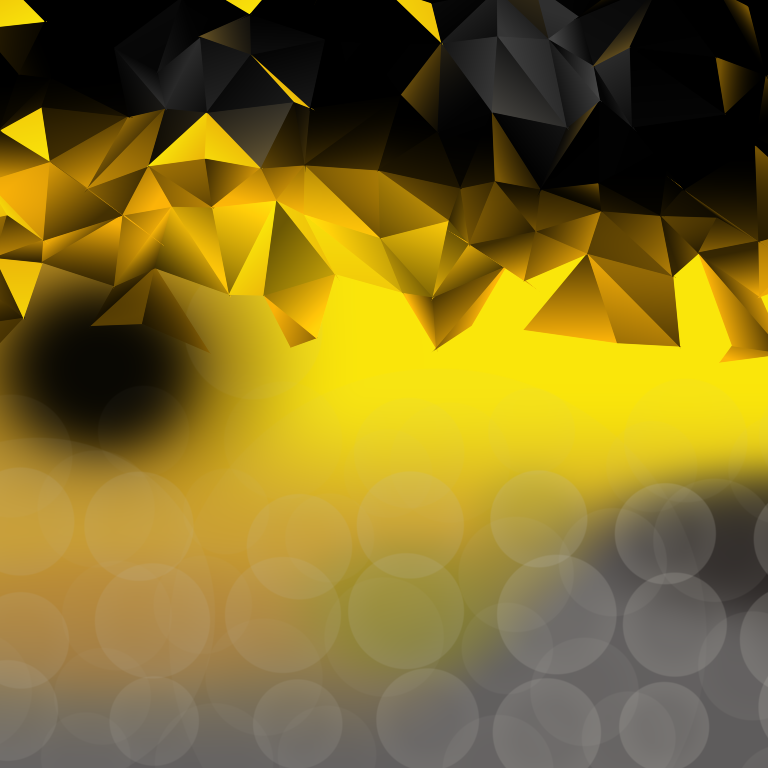
A WebGL 2 fragment shader for this background:

```glsl
#version 300 es
precision highp float;
// Golden low-poly shards above a glowing yellow field that fades into soft grey bokeh.

uniform vec2 u_resolution;
out vec4 outColor;

const vec3 YELLOW = vec3(0.98, 0.90, 0.04);
const vec3 GOLD = vec3(0.90, 0.64, 0.03);
const vec3 AMBER = vec3(0.79, 0.61, 0.16);
const vec3 ASH = vec3(0.37, 0.36, 0.36);
const vec3 BLACK = vec3(0.035, 0.03, 0.01);
const vec3 MOSS = vec3(0.45, 0.50, 0.10);
const vec3 RUST = vec3(0.70, 0.47, 0.20);
const vec2 POOL = vec2(0.13, 0.52);   // centre of the dark pool
const float CELL = 0.071;             // size of one mesh cell
const float JITTER = 0.92;            // irregularity of the mesh
const vec2 DISC_STEP = vec2(0.17, 0.12);
const float DISC_RADIUS = 0.068;
const float TAU = 6.2831853;

float hash(vec2 q) {
    return fract(sin(dot(q, vec2(127.1, 311.7))) * 4375.85);
}

float cross2(vec2 a, vec2 b) {
    return a.x * b.y - a.y * b.x;
}

// Flat-topped elliptical glow, 1 at its centre
float glow(vec2 p, vec2 center, vec2 radii) {
    vec2 q = (p - center) / radii;
    float d = dot(q, q);
    return exp(-d * d);
}

// Smooth colour field: ash, amber, yellow, with dark and mossy pools
vec3 backdrop(vec2 p) {
    float right = smoothstep(0.45, 0.92, p.x);
    vec3 c = mix(ASH, AMBER, smoothstep(-0.01 + 0.31 * right, 0.31 + 0.12 * right, p.y));
    c = mix(c, YELLOW, smoothstep(0.27, 0.50, p.y) * smoothstep(0.14, 0.48, p.x));
    c = mix(c, RUST, 0.45 * glow(p, vec2(0.14, 0.19), vec2(0.26, 0.09)));
    c = mix(c, MOSS, 0.45 * glow(p, vec2(0.53, 0.21), vec2(0.14, 0.09)));
    c = mix(c, MOSS, 0.25 * glow(p, vec2(0.69, 0.31), vec2(0.08, 0.08)));
    c = mix(c, vec3(0.12, 0.10, 0.09), 0.8 * glow(p, vec2(1.03, 0.29), vec2(0.24, 0.10)));
    c = mix(c, GOLD * 0.4, 0.6 * glow(p, POOL, vec2(0.21, 0.15)));
    return mix(c, BLACK, glow(p, POOL, vec2(0.125, 0.11)));
}

// Translucent disc, slightly brighter toward its rim
vec3 addDisc(vec3 c, vec2 p, vec2 center, float radius, float alpha, float px) {
    float d = length(p - center);
    float fill = 1.0 - smoothstep(radius - px, radius + px, d);
    float rim = smoothstep(0.4, 1.0, d / radius);
    vec3 haze = mix(vec3(0.58, 0.57, 0.54), c * 1.15 + 0.06, 0.5);
    return mix(c, haze, fill * alpha * (0.8 + 0.4 * rim));
}

vec3 addBokeh(vec3 c, vec2 p, float px) {
    c = addDisc(c, p, vec2(0.57, 0.17), 0.35, 0.09, px);
    c = addDisc(c, p, vec2(0.05, 0.20), 0.23, 0.14, px);
    c = addDisc(c, p, vec2(0.33, 0.57), 0.09, 0.12, px);
    for (int layer = 0; layer < 2; layer++)
    for (int row = 0; row < 4; row++)
    for (int col = 0; col < 7; col++) {
        float depth = float(layer);
        vec2 id = vec2(col, row);
        vec2 key = id + 17.0 * depth;
        vec2 wander = vec2(hash(key), hash(key + 5.3)) - 0.5;
        vec2 center = vec2(0.03, 0.065) + DISC_STEP * (id - 0.45 * depth)
                    + wander * (0.04 + 0.07 * depth);
        float radius = DISC_RADIUS + 0.026 * (hash(key + 9.1) - 0.5);
        float alpha = mix(0.24, 0.40, smoothstep(0.3, 0.85, center.x));
        alpha *= (1.0 - 0.6 * depth) * (1.0 - 0.75 * smoothstep(0.32, 0.44, center.y));
        c = addDisc(c, p, center, radius, alpha, px);
    }
    return c;
}

vec2 corner(vec2 id) {
    return CELL * (id + JITTER * (vec2(hash(id), hash(id + 31.7)) - 0.5));
}

// Facet colour from its place, a per-facet seed and the interpolated light
vec3 facetColor(vec2 p, vec2 mid, float seed, float light) {
    float skyline = 0.835 - 0.12 * smoothstep(0.25, 0.85, mid.x);
    float lit = 1.0 - smoothstep(skyline - 0.10, skyline + 0.06, mix(p.y, mid.y, 0.5));
    float core = glow(mid, vec2(0.42, 0.67), vec2(0.2, 0.07));
    vec3 c = mix(GOLD, YELLOW, 0.5 * core) * (0.3 + 0.8 * light + 0.15 * core) * lit;
    c *= 1.0 - 0.65 * glow(p, POOL + vec2(0.0, 0.03), vec2(0.17, 0.12));
    c += GOLD * 0.5 * light * light * (1.0 - lit) * step(0.72, seed);
    float smoke = max(glow(mid, vec2(0.28, 0.885), vec2(0.11, 0.075)),
                      glow(mid, vec2(0.71, 0.91), vec2(0.13, 0.09)));
    c = mix(c, vec3(0.03 + 0.27 * light), smoke * 0.95);
    float chance = 0.08 * (1.0 - smoothstep(0.55, 0.65, mid.x)) + 0.25 * core;
    return mix(c, mix(GOLD, YELLOW, 0.3 + 0.7 * light), step(1.0 - chance, seed));
}

// Jittered triangle mesh whose lower edge hangs in teeth
vec3 addFacets(vec3 c, vec2 p, float px) {
    vec2 base = floor(p / CELL);
    for (int j = -1; j <= 1; j++)
    for (int i = -1; i <= 1; i++)
    for (int k = 0; k < 2; k++) {
        vec2 id = base + vec2(i, j);
        float side = float(k);
        float flip = step(0.5, hash(id + 3.9));
        vec2 a = corner(id + vec2(0.0, flip));
        vec2 b = corner(id + vec2(1.0, 1.0 - flip));
        vec2 t = corner(id + vec2(side, mix(1.0 - side, side, flip)));
        vec2 mid = (a + b + t) / 3.0;
        float seed = hash(id + 7.7 + 13.0 * side);
        float border = 0.605 - 0.05 * cos(TAU * (mid.x - 0.18) / 0.2) + 0.06 * (seed - 0.5);
        float area = cross2(b - a, t - a);
        vec3 w = vec3(cross2(t - b, p - b), cross2(a - t, p - t), cross2(b - a, p - a)) / area;
        vec3 inside = w * abs(area) / vec3(length(t - b), length(a - t), length(b - a));
        float d = min(inside.x, min(inside.y, inside.z));
        float cover = smoothstep(-1.2 * px, 0.0, d) * step(border, mid.y);
        vec3 lights = vec3(hash(id + seed), hash(id + seed + 2.1), hash(id + seed + 4.3));
        float light = clamp(0.5 + 1.35 * (dot(w, lights) - 0.5), 0.0, 1.0);
        c = mix(c, facetColor(p, mid, seed, light), cover);
    }
    return c;
}

void main() {
    vec2 p = gl_FragCoord.xy / u_resolution;
    float px = 1.0 / min(u_resolution.x, u_resolution.y);
    vec3 c = addBokeh(backdrop(p), p, px);
    outColor = vec4(clamp(addFacets(c, p, px), 0.0, 1.0), 1.0);
}
```
